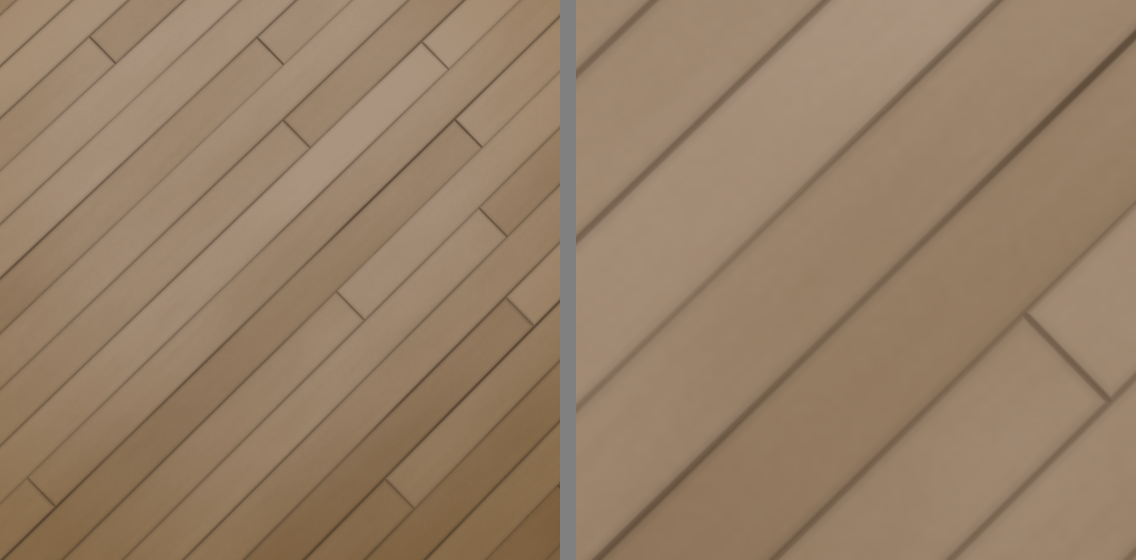
Left: the whole. Right: its middle third, enlarged.
This texture is drawn by a three.js fragment shader. Its source:

```glsl
varying vec2 vUv;

// Layout, in canvas units
const float ANGLE = 0.772;          // direction of the boards, radians
const float BOARD_WIDTH = 0.0725;
const float BOARD_LENGTH = 1.36;
const float ROW_SHIFT = 0.16;       // rows moved off the centre
const float CONVERGENCE = 0.05;     // boards narrow toward the upper right
const float SPREAD = 0.055;         // boards widen toward the lower right
const float JOINT_START = 0.42;
const float JOINT_DRIFT = 0.04;     // joint step from row to row
const float JOINT_STAGGER = 0.34;   // offset of every second row
const float JOINT_JITTER = 0.05;
const float HALF_PERIOD = 3.6;      // rows between half-board shifts
const float SEAM_HALF = 0.0007;
const float SEAM_SOFT = 0.0026;
const float SHADE_REACH = 0.009;    // soft darkening beside a seam

// Colours and strengths
const vec3 WOOD_DARK = vec3(0.53, 0.43, 0.325);
const vec3 WOOD_LIGHT = vec3(0.655, 0.565, 0.48);
const vec3 SEAM_BROWN = vec3(0.28, 0.21, 0.145);
const vec3 WARM_EDGE = vec3(0.92, 0.88, 0.77);
const vec2 LIGHT_CENTRE = vec2(-0.03, 0.16);
const vec2 LIGHT_FALLOFF = vec2(-0.25, 0.8);
const float BASE_TONE = 0.67;
const float BOARD_VARIATION = 0.42;
const float PALE_ROW = -2.0;
const float PALE_TONE = 0.88;
const float DARK_BOARD = 0.32;
const float GRAIN = 0.11;
const float BLOTCH = 0.5;
const float SPECKLE = 0.06;

float hash(vec2 p) {
  vec3 q = fract(p.xyx * 0.1031);
  q += dot(q, q.yzx + 33.33);
  return fract((q.x + q.y) * q.z);
}

float noise(vec2 p) {
  vec2 i = floor(p);
  vec2 f = fract(p);
  f = f * f * (3.0 - 2.0 * f);
  return mix(mix(hash(i), hash(i + vec2(1.0, 0.0)), f.x),
             mix(hash(i + vec2(0.0, 1.0)), hash(i + 1.0), f.x), f.y);
}

float fbm(vec2 p) {
  float sum = 0.0;
  float amp = 0.5;
  for (int k = 0; k < 4; k++) {
    sum += amp * noise(p);
    p = p * 2.03 + 17.3;
    amp *= 0.5;
  }
  return sum / 0.9375;
}

float edgeDistance(float t) {
  float f = fract(t);
  return min(f, 1.0 - f);
}

float seamLine(float d, float halfWidth) {
  return 1.0 - smoothstep(halfWidth, halfWidth + SEAM_SOFT, d);
}

void main() {
  // Board coordinates
  vec2 p = vUv - 0.5;
  float along = dot(p, vec2(cos(ANGLE), sin(ANGLE)));
  float across = dot(p, vec2(sin(ANGLE), -cos(ANGLE)));
  float width = BOARD_WIDTH * (1.0 - CONVERGENCE * along + SPREAD * across);
  float rowPos = across / width - ROW_SHIFT;
  float row = floor(rowPos);

  // Staggered end joints, some rows shifted by half a board
  float joint = JOINT_START - JOINT_DRIFT * row - JOINT_STAGGER * mod(row, 2.0)
              + JOINT_JITTER * (hash(vec2(row, 7.0)) - 0.5);
  joint += 0.5 * BOARD_LENGTH * step(mod(row + 1.25, HALF_PERIOD), 0.75);
  float lengthPos = (along - joint) / BOARD_LENGTH;
  vec2 board = vec2(row, floor(lengthPos));

  // Tone of each board: one pale row, darker boards every third row
  float tone = BASE_TONE + BOARD_VARIATION * (hash(board + 31.0) - 0.5);
  float third = step(abs(mod(row + 0.5, 3.0) - 1.5), 0.25) * step(lengthPos, 0.0);
  tone -= DARK_BOARD * third * min(abs(row) / 4.0, 1.0);
  tone = mix(tone, PALE_TONE, step(abs(row - PALE_ROW), 0.5));
  tone += dot(LIGHT_FALLOFF, p);

  // Grain, blotches and speckle
  vec2 grainPos = vec2(along * 7.0, across * 90.0) + board * 19.7;
  tone += GRAIN * (fbm(grainPos) - 0.5);
  tone += BLOTCH * (fbm(vec2(along * 3.5, across * 9.0) + board * 5.3) - 0.5);
  tone += SPECKLE * (noise(vUv * 170.0) - 0.5);
  vec3 color = mix(WOOD_DARK, WOOD_LIGHT, min(tone, 1.12));
  color *= mix(vec3(1.0), WARM_EDGE, smoothstep(0.3, 0.8, length(p - LIGHT_CENTRE)));

  // Long seams open and close along their length
  float seamId = floor(rowPos + 0.5);
  float wear = noise(vec2(along * 5.0 + seamId * 13.7, seamId));
  float open = clamp(0.6 * hash(vec2(seamId, 3.0)) + 0.5 * wear, 0.0, 1.0);
  float seamDist = edgeDistance(rowPos) * width;
  float seam = seamLine(seamDist, SEAM_HALF * (0.4 + open)) * (0.17 + 0.55 * open * open);

  // End joints
  float jointDist = edgeDistance(lengthPos) * BOARD_LENGTH;
  float jointOpen = 0.25 + 0.35 * hash(board + 59.0);
  float butt = seamLine(jointDist, SEAM_HALF) * jointOpen;

  // Soft shade beside the gaps, then the gaps themselves
  float shade = (1.0 - smoothstep(0.0, SHADE_REACH, min(seamDist, jointDist))) * (0.3 + open);
  color *= 1.0 - 0.1 * shade;
  color = mix(color, SEAM_BROWN, max(seam, butt));

  gl_FragColor = vec4(color, 1.0);
}
```
